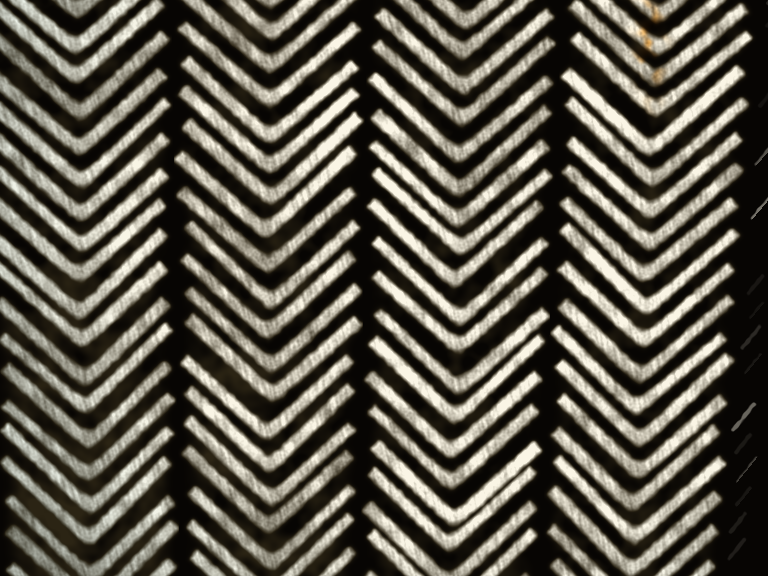
Give the GLSL for this pattern, as a Shadertoy shader.

```glsl
#define COLUMNS 4.0
#define FIRST_X 0.142
#define COLUMN_STEP 0.326
#define ROW_PITCH 0.0572
#define ARM_REACH 0.138
#define ARM_SLOPE 0.94
#define HALF_THICK 0.0121
#define BEND_RADIUS 0.010
#define CONVERGENCE 0.08
#define DARK vec3(0.026, 0.018, 0.010)
#define BROWN vec3(0.17, 0.142, 0.078)
#define STEEL vec3(0.95, 0.93, 0.865)

vec2 hash2(vec2 p) {
    vec3 q = fract(p.xyx * vec3(0.1031, 0.1030, 0.0973));
    q += dot(q, q.yzx + 33.33);
    return fract((q.xx + q.yz) * q.zy);
}

float cornerSlope(vec2 cell, vec2 offset) {
    return dot(hash2(cell) * 2.0 - 1.0, offset);
}

float gradientNoise(vec2 p) {
    vec2 i = floor(p), f = p - i, e = vec2(1.0, 0.0);
    vec2 u = f * f * f * (f * (f * 6.0 - 15.0) + 10.0);
    float low = mix(cornerSlope(i, f), cornerSlope(i + e, f - e), u.x);
    float high = mix(cornerSlope(i + e.yx, f - e.yx), cornerSlope(i + 1.0, f - 1.0), u.x);
    return mix(low, high, u.y);
}

float roundBox(vec2 edge, float r) {
    edge += r;
    return length(max(edge, 0.0)) + min(max(edge.x, edge.y), 0.0) - r;
}

float softAbs(float x) {
    return sqrt(x * x + BEND_RADIUS * BEND_RADIUS) - BEND_RADIUS;
}

// Distance to one bent bar; across is the position over its thickness
float bentBar(vec2 q, vec2 id, out float across) {
    vec2 pose = hash2(id + 17.0) - 0.5;
    vec2 cut = hash2(id * 2.0 + step(0.0, q.x) * 51.0) - 0.5;
    float slope = ARM_SLOPE + 0.06 * pose.x;
    float c = inversesqrt(1.0 + slope * slope);
    q.y += q.x * 0.07 * pose.y;
    float a = softAbs(q.x);
    float along = (a + slope * q.y) * c;
    across = (q.y - slope * a) * c;
    float reach = ARM_REACH / c + 0.012 * cut.x;
    float thick = HALF_THICK + 0.0026 * cut.y * smoothstep(0.0, 0.04, a);
    return roundBox(vec2(along - reach, abs(across) - thick), 0.006);
}

// Sawn face: cross scratches, stains, dull rim and worn fold
vec3 steelFace(vec2 p, vec2 q, float across, vec2 id, float d) {
    vec2 h = hash2(id + 9.0);
    vec2 seed = h * 40.0;
    float scratch = gradientNoise(vec2(q.x * 150.0 + q.y * 35.0, q.y * 32.0) + seed);
    float stain = gradientNoise(q * vec2(24.0, 32.0) + seed.yx);
    float speck = gradientNoise(p * 190.0);
    float fold = exp(-softAbs(q.x) * 45.0);
    vec2 fromLight = p - vec2(0.85, 0.62);
    float tone = 0.90 + 0.24 * (h.x - 0.5) + 0.35 * gradientNoise(p * 4.0 + 7.0);
    tone += 0.42 * scratch + 0.55 * stain + 0.20 * speck;
    tone -= fold * (0.17 + 0.4 * stain);
    tone *= 1.08 - 0.40 * dot(fromLight, fromLight);
    tone *= 1.0 + 9.0 * across;
    tone *= mix(0.12, 1.0, smoothstep(-0.001, 0.0075, -d));
    vec3 color = mix(BROWN, STEEL, clamp(tone, 0.0, 1.04));
    float cool = smoothstep(0.5, 1.1, length(fromLight));
    return color * mix(vec3(1.0), vec3(0.92, 0.98, 1.02), cool);
}

// Thin, dim ends of a further stack beyond the last column
float sliver(vec2 p, out float glow) {
    float row = round((p.y - 1.3 * (p.x - 1.3)) / 0.046);
    vec2 h = hash2(vec2(row, 83.0));
    vec2 q = p - vec2(1.305 + 0.035 * h.x, row * 0.046);
    vec2 along = normalize(vec2(0.6, 0.8));
    vec2 local = vec2(dot(q, along), dot(q, vec2(-along.y, along.x)));
    glow = 0.06 + 0.45 * h.y * h.y * h.y;
    return roundBox(abs(local) - vec2(0.016 + 0.016 * h.y, 0.0035), 0.003);
}

void mainImage(out vec4 fragColor, in vec2 fragCoord) {
    vec2 p = fragCoord / iResolution.y;
    float blur = max(1.0 / iResolution.y, 0.0018);

    // Columns draw together slightly towards the bottom
    vec2 w = p;
    w.x = 0.5 + (p.x - 0.5) / (1.0 + CONVERGENCE * (p.y - 0.5));
    float column = clamp(round((w.x - FIRST_X) / COLUMN_STEP), 0.0, COLUMNS - 1.0);
    float x = w.x - FIRST_X - column * COLUMN_STEP;
    float phase = hash2(vec2(column, 5.0)).x;
    float nearRow = round((w.y - ARM_SLOPE * softAbs(x)) / ROW_PITCH - phase);

    // Shadowed gaps with faint dust
    float dust = gradientNoise(p * 13.0) + 0.6 * gradientNoise(p * 41.0);
    float haze = 0.04 + 1.1 * dust + 0.6 * smoothstep(1.0, 0.0, length(p));
    haze *= 1.0 - smoothstep(0.10, 0.16, abs(x));
    vec3 color = mix(DARK, BROWN, clamp(haze, 0.0, 1.0));

    float glow;
    float end = sliver(w, glow) + 0.003 * gradientNoise(p * 90.0);
    float beyond = smoothstep(0.148, 0.163, x) * step(COLUMNS - 1.5, column);
    color = mix(color, mix(DARK, STEEL, glow), beyond * smoothstep(blur, -blur, end));

    // Stacked bars, each with its own small shift
    for (float k = -1.0; k <= 1.0; k++) {
        vec2 id = vec2(column, nearRow + k);
        vec2 shift = (hash2(id + 71.0) - 0.5) * vec2(0.012, 0.25 * ROW_PITCH);
        vec2 q = vec2(x, w.y - (id.y + phase) * ROW_PITCH) - shift;
        float across;
        float d = bentBar(q, id, across) + 0.003 * gradientNoise(p * 70.0);
        color = mix(color, BROWN, 0.8 * exp(-max(d, 0.0) * 480.0));
        color = mix(color, steelFace(p, q, across, id, d), smoothstep(blur, -blur, d));
    }

    // Rust gathered in the folds at the upper right
    vec2 r = (p - vec2(1.128, 0.93)) / vec2(0.022, 0.085);
    float rust = exp(-dot(r, r)) * smoothstep(-0.15, 0.3, gradientNoise(p * 38.0));
    color = mix(color, color * vec3(1.05, 0.68, 0.16), rust);
    fragColor = vec4(color, 1.0);
}
```
